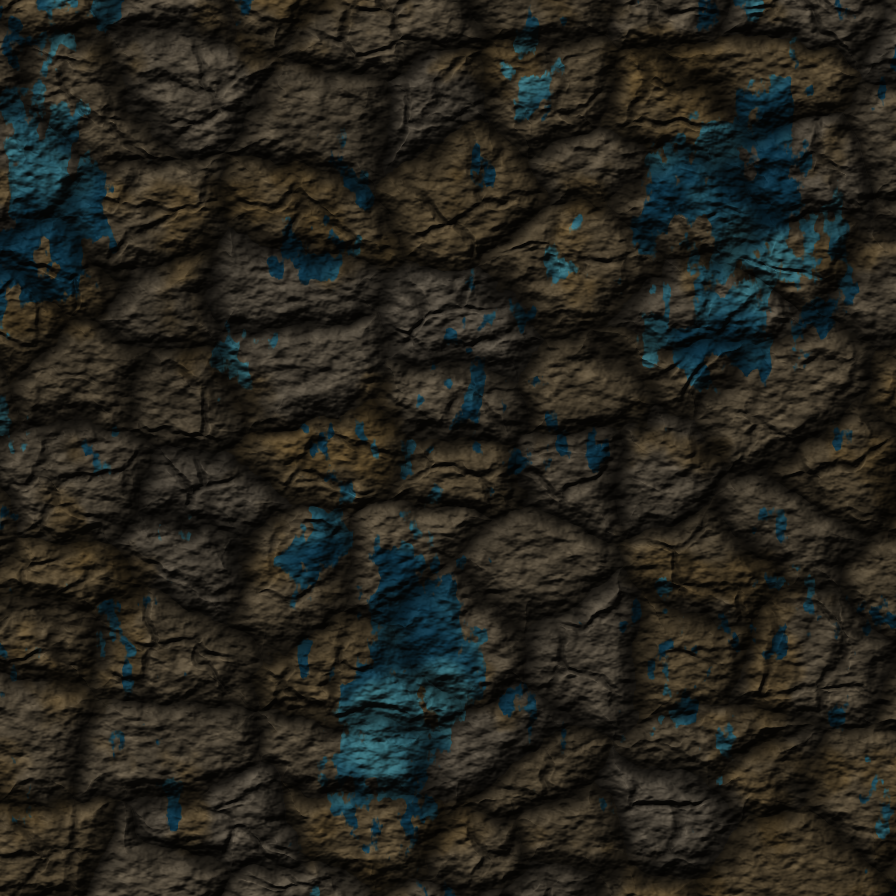
Reproduce this texture procedurally as a Shadertoy shader.

```glsl
// Dark rough stone wall with ragged patches of weathered blue paint.

float hash(vec2 p) {
    vec3 q = fract(p.xyx * vec3(0.1031, 0.1030, 0.0973));
    q += dot(q, q.yzx + 33.33);
    return fract((q.x + q.y) * q.z);
}

float noise(vec2 p) {
    vec2 i = floor(p), f = fract(p);
    f = f * f * (3.0 - 2.0 * f);
    return mix(mix(hash(i), hash(i + vec2(1, 0)), f.x),
               mix(hash(i + vec2(0, 1)), hash(i + vec2(1, 1)), f.x), f.y);
}

float fbm(vec2 p) {
    float sum = 0.0, amp = 0.53;
    for (int i = 0; i < 4; i++) {
        sum += amp * noise(p);
        p = mat2(1.6, 1.2, -1.2, 1.6) * p + 7.3;
        amp *= 0.5;
    }
    return sum;
}

vec2 cellPoint(vec2 cell) {
    return cell + 0.04 + 0.92 * vec2(hash(cell + 3.7), hash(cell + 61.2));
}

// Irregular cells: x is the distance to the border, yz the cell id.
vec3 cells(vec2 p) {
    vec2 home = floor(p), id = home, nearest = vec2(0);
    float best = 9.0, border = 9.0;
    for (int y = -1; y <= 1; y++)
    for (int x = -1; x <= 1; x++) {
        vec2 cell = home + vec2(x, y);
        vec2 d = cellPoint(cell) - p;
        if (dot(d, d) < best) {
            best = dot(d, d);
            nearest = d;
            id = cell;
        }
    }
    for (int y = -2; y <= 2; y++)
    for (int x = -2; x <= 2; x++) {
        vec2 cell = id + vec2(x, y);
        vec2 d = cellPoint(cell) - p;
        if (cell != id) border = min(border, dot(0.5 * (d + nearest), normalize(d - nearest)));
    }
    return vec3(border, id);
}

// Wall relief: x is the height, y the openness to light, zw the stone id.
vec4 wall(vec2 uv) {
    vec2 warp = vec2(fbm(uv * 8.0), fbm(uv * 8.0 + 40.0)) - 0.5;
    vec2 chip = vec2(fbm(uv * 42.0), fbm(uv * 42.0 + 19.0)) - 0.5;
    vec2 p = uv + 0.075 * warp + 0.018 * chip;
    vec3 stone = cells(p * vec2(7.2, 9.6) + 20.0);
    float dome = smoothstep(-0.03, 0.25, stone.x);

    // Many stones are split into smaller pieces by thin cracks.
    float crack = 1.0 - smoothstep(0.0, 0.11, cells(p * vec2(13.0, 17.0) + 50.0).x);
    crack *= dome * smoothstep(0.15, 0.7, hash(stone.yz + 8.0));

    float rough = fbm(uv * vec2(34.0, 52.0));
    float grain = noise(uv * vec2(95.0, 165.0) + 4.0 * warp);
    float pits = noise(uv * vec2(150.0, 210.0) + 9.0);
    float height = 0.012 * dome - 0.004 * crack + 0.013 * rough + 0.0034 * grain + 0.0014 * pits;
    return vec4(height, dome * (1.0 - 0.7 * crack), stone.yz);
}

// Coverage of the paint: three large blots with frayed edges and flecks.
float paintMask(vec2 uv) {
    float blot = -0.2;
    for (int i = 0; i < 3; i++) {
        vec2 centre = fract(vec2(0.05, 0.80) + float(i) * vec2(0.39, 0.47));
        blot = max(blot, 1.0 - length((uv - centre) / vec2(0.13, 0.18)));
    }
    blot += 2.0 * (fbm(uv * vec2(15.0, 10.0) + 31.0) - 0.5);
    blot += 1.3 * (fbm(uv * vec2(62.0, 40.0)) - 0.5);
    return smoothstep(0.28, 0.40, blot);
}

void mainImage(out vec4 fragColor, in vec2 fragCoord) {
    vec2 uv = fragCoord / iResolution.y;
    vec4 here = wall(uv);

    // Light falls from the upper left.
    float e = 0.0014;
    vec2 slope = vec2(wall(uv + vec2(e, 0)).x, wall(uv + vec2(0, e)).x) - here.x;
    vec3 normal = normalize(vec3(-slope / e, 1.0));
    float diffuse = max(dot(normal, normalize(vec3(-0.4, 0.65, 0.75))), 0.0);
    float light = 0.08 + pow(diffuse / 0.69, 1.4);
    float shade = light * mix(0.16, 1.0, here.y) * (0.65 + 0.7 * fbm(uv * 5.0 + 12.0));
    shade *= 1.25 / (1.0 + 0.4 * shade);

    // Ochre and grey stones with mottled staining.
    float tint = hash(here.zw + 27.0);
    vec3 stone = mix(vec3(0.25, 0.21, 0.145), vec3(0.235, 0.215, 0.185), tint);
    stone = mix(stone, vec3(0.28, 0.215, 0.11), 0.5 * smoothstep(0.55, 0.75, fbm(uv * 14.0)));
    stone *= 0.6 + 0.8 * fbm(uv * vec2(60.0, 90.0) + 5.0);
    vec3 color = stone * shade;

    // Paint fills the gaps a little and varies from deep blue to teal.
    float fade = smoothstep(0.35, 0.75, fbm(uv * 14.0 + 70.0));
    vec3 paint = mix(vec3(0.02, 0.15, 0.22), vec3(0.17, 0.36, 0.40), fade);
    paint *= mix(shade, 0.75 * light, 0.3);
    color = mix(color, paint, 0.93 * paintMask(uv));

    color += 0.04 * here.y * pow(diffuse, 12.0) * vec3(1.0, 0.97, 0.9);
    fragColor = vec4(color + vec3(0.010, 0.008, 0.004), 1.0);
}
```
